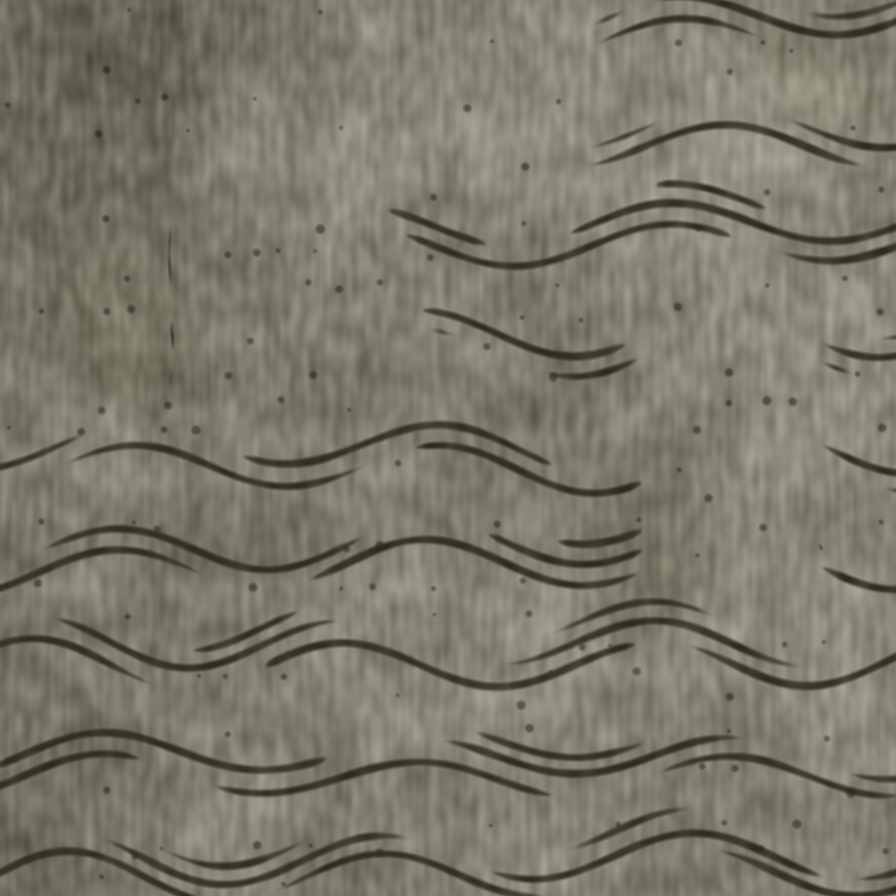
Reproduce this pattern procedurally as a WebGL 2 fragment shader.

```glsl
#version 300 es
precision highp float;

uniform vec2 u_resolution;
out vec4 fragColor;

float hash(vec2 p) {
    vec3 q = fract(vec3(p.xyx) * 0.1031);
    q += dot(q, q.yzx + 33.33);
    return fract((q.x + q.y) * q.z);
}

vec2 gradient(vec2 cell) {
    float angle = 6.2832 * hash(cell);
    return vec2(cos(angle), sin(angle));
}

float noise(vec2 p) {
    vec2 i = floor(p), f = p - i;
    vec2 u = f * f * f * (f * (f * 6.0 - 15.0) + 10.0);
    vec2 e = vec2(1.0, 0.0);
    float low = mix(dot(gradient(i), f), dot(gradient(i + e.xy), f - e.xy), u.x);
    float high = mix(dot(gradient(i + e.yx), f - e.yx), dot(gradient(i + e.xx), f - e.xx), u.x);
    return mix(low, high, u.y);
}

// Weathered plaster: blotches, vertical fibres and fine grain
vec3 plaster(vec2 p) {
    float tone = 0.095 * noise(p * 3.0 + 7.0)
               + 0.085 * noise(p * 9.0 + 31.0)
               + 0.075 * noise(p * 25.0 + 3.0)
               + 0.09 * noise(p * vec2(75.0, 42.0) + 50.0)
               + 0.08 * noise(p * vec2(115.0, 16.0) + 90.0);
    tone += 0.035 * (p.x - 0.5) - 0.05 * smoothstep(0.45, 0.8, length(p - vec2(0.6, 0.45)));
    float tint = 0.012 * noise(p * 4.0 + 60.0);
    return vec3(0.507, 0.499, 0.443) + tone + vec3(-tint, 0.0, tint);
}

// Sparse dark pits, one candidate per grid cell
float pits(vec2 p) {
    vec2 cell = floor(p * 30.0);
    vec2 centre = 0.25 + 0.5 * vec2(hash(cell + 11.0), hash(cell + 47.0));
    float d = length(p * 30.0 - cell - centre) / 30.0;
    float radius = mix(0.001, 0.0045, hash(cell + 83.0));
    return step(0.86, hash(cell + 5.0)) * (1.0 - smoothstep(radius - 0.002, radius + 0.003, d));
}

// Tapered brush strokes following one wavy row, in overlapping strands
float waveRow(vec2 p, float row) {
    float seed = hash(vec2(row, 17.0));
    float phase = 18.0 * (p.x - 0.1) + 2.4 * (seed - 0.5);
    float amplitude = mix(0.021, 0.027, hash(vec2(row, 29.0)));
    float base = 0.03 + 0.117 * row + 0.02 * (seed - 0.5) + 0.014 * noise(vec2(p.x * 4.0, row + 0.4));
    float slope = 18.0 * amplitude * sin(phase);

    // Bare areas: upper left, and a gap on the right
    float clearing = p.x - (row > 4.5 ? 0.3 + 0.4 * hash(vec2(row, 71.0)) : -1.0);
    if (row > 2.5 && row < 5.5) clearing = min(clearing, abs(p.x - 0.815) - 0.095);

    float ink = 0.0;
    for (int strand = 0; strand < 3; strand++) {
        float s = float(strand);
        float cellX = p.x / 0.46 + seed * 3.0 + 0.5 * s;
        vec2 id = vec2(floor(cellX) + 40.0, row * 5.0 + s);
        float start = 0.2 * hash(id + 3.0);
        float end = 1.0 - 0.25 * hash(id + 9.0);
        float present = 1.0;
        if (strand == 2) {
            start += 0.2;
            end -= 0.25;
            present = step(0.6, hash(id + 21.0));
        }
        float along = fract(cellX);
        float inside = min(min(along - start, end - along) * 0.46, clearing);
        float taper = smoothstep(0.0, mix(0.015, 0.09, hash(id + 13.0)), inside);

        float offset = (s == 0.0 ? 0.011 : s == 1.0 ? -0.011 : 0.033) + 0.006 * (hash(id + 33.0) - 0.5);
        float d = abs(p.y - base - offset - amplitude * cos(phase)) / sqrt(1.0 + slope * slope);
        float width = mix(0.001, 0.0037, taper) + 0.0013 * noise(vec2(p.x * 16.0, id.y + 0.3));
        float body = 1.0 - smoothstep(width - 0.0025, width + 0.003, d);
        ink = max(ink, present * body * smoothstep(0.0, 0.35, taper) * mix(0.65, 1.0, taper));
    }
    return ink;
}

void main() {
    vec2 p = gl_FragCoord.xy / u_resolution;
    vec3 color = plaster(p);

    // Faint vertical crack
    float crackX = 0.19 + 0.006 * noise(vec2(p.y * 20.0, 2.5));
    float crack = 1.0 - smoothstep(0.0005, 0.003, abs(p.x - crackX));
    crack *= smoothstep(0.54, 0.6, p.y) * smoothstep(0.77, 0.71, p.y) * smoothstep(-0.1, 0.3, noise(p * 22.0));
    color *= 1.0 - 0.45 * crack - 0.4 * pits(p);

    // Brush ink, worn by the surface
    float ink = 0.0;
    for (int row = 0; row < 9; row++) ink = max(ink, waveRow(p, float(row)));
    float wear = 0.88 + 0.25 * noise(p * 45.0 + 14.0);
    color = mix(color, vec3(0.175, 0.165, 0.115), clamp(ink * wear, 0.0, 1.0));

    fragColor = vec4(color, 1.0);
}
```
